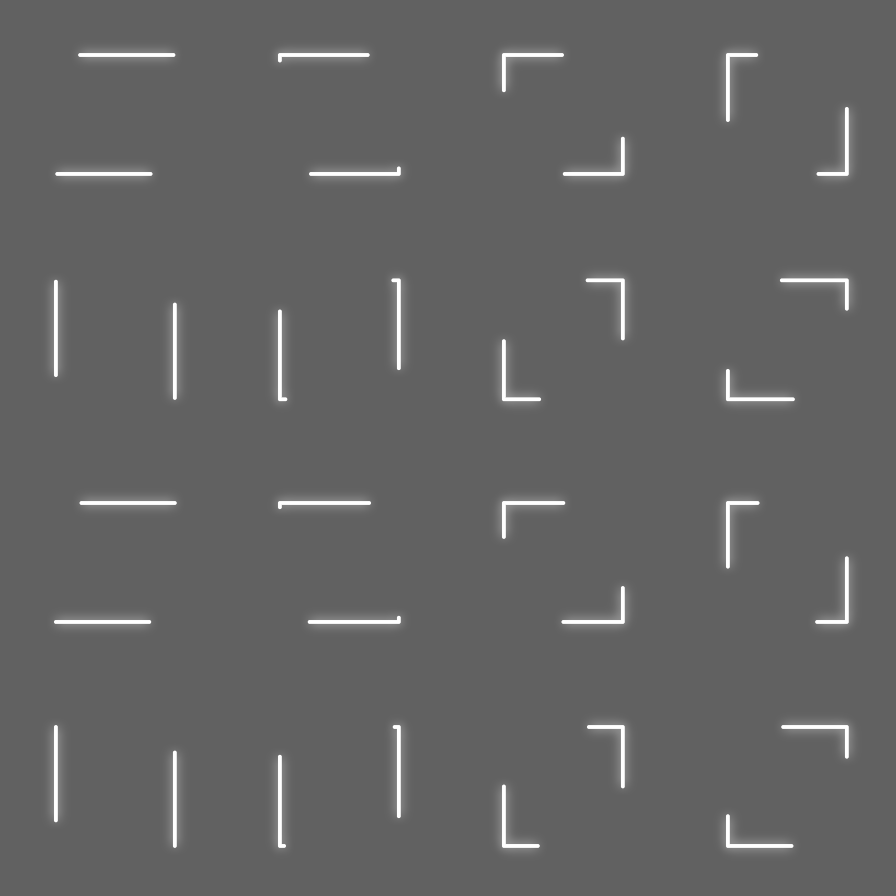
A WebGL 2 fragment shader for this pattern:

```glsl
#version 300 es
precision highp float;
// Four by four grid of glowing dash pairs, each advanced one step around a square outline.

uniform vec2 u_resolution;
out vec4 fragColor;

// Lengths are in cells; one cell is a quarter of the canvas.
const float GRID = 4.0;
const float SIDE = 0.531;
const float DASH = 0.417;
const float FIRST_START = 0.006;
const float CYCLE_LAG = 0.006;
const float STEPS_PER_CYCLE = 8.0;
const float HALF_WIDTH = 0.0085;
const float GLOW_SIGMA = 0.024;
const float GLOW_STRENGTH = 0.21;
const vec3 BACKGROUND = vec3(0.38);
const vec3 LINE_COLOR = vec3(1.0);

// Quarter turn, carrying the next edge onto the top edge.
vec2 quarterTurn(vec2 p) {
    return vec2(p.y, -p.x);
}

// Distance to a horizontal segment at height y.
float segmentDistance(vec2 p, float left, float right, float y) {
    return length(vec2(p.x - clamp(p.x, left, right), p.y - y));
}

// Soft glow of a horizontal segment, fading past both ends.
float segmentGlow(vec2 p, float left, float right, float y, float sigma) {
    float across = (p.y - y) / sigma;
    float reach = 2.0 * sigma;
    float along = smoothstep(-reach, reach, p.x - left)
                - smoothstep(-reach, reach, p.x - right);
    return exp(-0.5 * across * across) * max(along, 0.0);
}

// Dash wrapped counterclockwise around a square from its top right corner.
// Returns distance in x and glow in y.
vec2 wrappedDash(vec2 p, float start, float dash, float side) {
    float halfSide = 0.5 * side;
    float nearest = 1.0;
    float glow = 0.0;
    for (int edge = 0; edge < 3; edge++) {
        float offset = start - float(edge) * side;
        float from = clamp(offset, 0.0, side);
        float to = clamp(offset + dash, 0.0, side);
        if (to > from) {
            float left = halfSide - to;
            float right = halfSide - from;
            nearest = min(nearest, segmentDistance(p, left, right, halfSide));
            glow += segmentGlow(p, left, right, halfSide, GLOW_SIGMA);
        }
        p = quarterTurn(p);
    }
    return vec2(nearest, glow);
}

void main() {
    vec2 grid = GRID * gl_FragCoord.xy / u_resolution;
    float pixel = GRID / min(u_resolution.x, u_resolution.y);

    // Cells are numbered from the top left, row by row.
    vec2 cell = floor(grid);
    float row = GRID - 1.0 - cell.y;
    float index = cell.x + GRID * row;

    // The second row sits a touch lower.
    float drop = row == 1.0 ? 0.006 : 0.0;
    vec2 p = fract(grid) - vec2(0.515, 0.489 - drop);

    // Each cell moves the dashes an eighth of half the outline.
    float halfOutline = 2.0 * SIDE;
    float start = FIRST_START + index * halfOutline / STEPS_PER_CYCLE
                - floor(index / STEPS_PER_CYCLE) * CYCLE_LAG;
    start = mod(start, halfOutline);

    // Two dashes, opposite each other.
    vec2 first = wrappedDash(p, start, DASH, SIDE);
    vec2 second = wrappedDash(-p, start, DASH, SIDE);
    float edgeDistance = min(first.x, second.x) - HALF_WIDTH;
    float glow = GLOW_STRENGTH * min(first.y + second.y, 1.5);

    float line = 1.0 - smoothstep(-0.6 * pixel, 0.6 * pixel, edgeDistance);
    vec3 color = mix(BACKGROUND, LINE_COLOR, glow);
    fragColor = vec4(mix(color, LINE_COLOR, line), 1.0);
}
```
